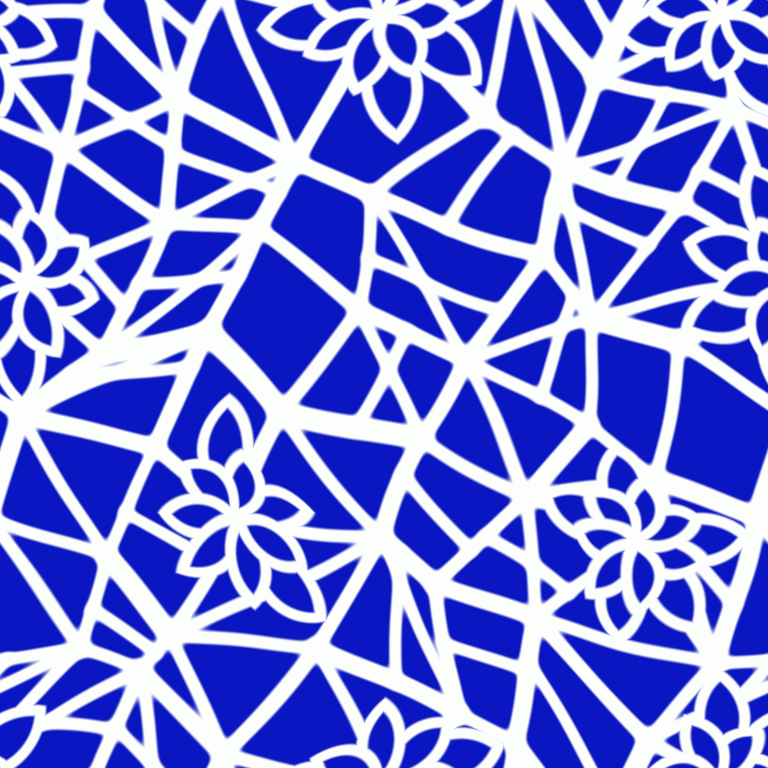
Write a WebGL 1 fragment shader that draws this pattern.

```glsl
precision highp float;
// White hand-cut strokes on deep blue: a tilted, jittered net of struts with
// leaf-petalled flowers growing from some of its knots. The net is a square
// lattice along (2,-1) and (1,2), so it slants and still wraps on the unit tile.

uniform vec2 u_resolution;

const vec3 BLUE = vec3(0.04, 0.085, 0.755);
const vec3 WHITE = vec3(0.985, 0.995, 0.985);
const float TAU = 6.2831853;
const float DENSITY = 3.0;                // whole number: net cells per flower block
const float CELL = 0.4472136 / DENSITY;   // side of a net cell on the canvas
const float JITTER = 0.7;                 // knot displacement in cells
const float THIN = 0.0082;                // half widths of strokes
const float THICK = 0.0150;
const float FILLET = 0.0028;              // rounding where strokes meet
const float OUTLINE = 0.0150;             // white rim around a petal
const float EDGE = 0.0024;                // softness of all borders
const float DIAGONAL_SHARE = 0.72;
const float BAR_SHARE = 0.62;
const float BACK_PETAL_SHARE = 0.65;
const int PETALS = 7;

vec3 hash(vec2 c, float seed) {
  vec3 p = fract(vec3(c.xyx) * vec3(0.1031, 0.1030, 0.0973) + seed * 0.1379);
  p += dot(p, p.yxz + 33.33);
  return fract((p.xxy + p.yzz) * p.zyx);
}

// Same id for all lattice cells that coincide on the tile.
vec2 wrapCell(vec2 c, float density) {
  vec2 canvasSteps = vec2(2.0 * c.x + c.y, 2.0 * c.y - c.x);
  return floor(mod(canvasSteps + 0.5, 5.0 * density));
}

vec2 knot(vec2 c) {
  return c + JITTER * (hash(wrapCell(c, DENSITY), 1.0).xy - 0.5);
}

// Soft coverage of one strut; the sum of these melts the joints together.
float strut(vec2 p, vec2 a, vec2 b, float halfWidth) {
  vec2 ab = b - a;
  float t = clamp(dot(p - a, ab) / dot(ab, ab), 0.0, 1.0);
  float d = length(p - a - ab * t) * CELL - halfWidth;
  return exp(-d / FILLET);
}

// Signed distance to the net, negative on the strokes.
float net(vec2 g) {
  float sum = 1e-9;
  for (int j = -1; j <= 1; j++) {
    for (int i = -1; i <= 1; i++) {
      vec2 c = floor(g) + vec2(float(i), float(j));
      vec2 id = wrapCell(c, DENSITY);
      vec3 pick = hash(id, 2.0), slide = hash(id, 3.0);
      vec2 a = knot(c), b = knot(c + vec2(1.0, 0.0));
      vec2 e = knot(c + vec2(0.0, 1.0)), f = knot(c + 1.0);
      sum += strut(g, a, b, mix(THIN, THICK, slide.x * slide.x));
      sum += strut(g, a, e, mix(THIN, THICK, slide.y * slide.y * slide.y));
      if (pick.x < DIAGONAL_SHARE) {
        bool rising = pick.x < 0.4 * DIAGONAL_SHARE;
        sum += strut(g, rising ? a : b, rising ? f : e, THIN);
      }
      if (pick.y < BAR_SHARE) {
        bool along = pick.z < 0.65;
        vec2 cut = 0.28 + 0.44 * slide.yz;
        vec2 from = mix(a, along ? e : b, cut.x);
        vec2 to = mix(along ? b : e, f, cut.y);
        sum += strut(g, from, to, THIN);
      }
    }
  }
  return -FILLET * log(sum);
}

// Lays a rimmed leaf, pointing along angle, over what is already drawn.
float addPetal(float ink, vec2 q, float angle, vec2 span, float halfWidth, float bend) {
  float c = cos(angle), s = sin(angle);
  q = vec2(c * q.x + s * q.y, c * q.y - s * q.x);
  float halfLength = 0.5 * (span.y - span.x);
  q.x -= 0.5 * (span.x + span.y);
  q.y += bend * (1.0 - q.x * q.x / (halfLength * halfLength));
  float radius = 0.5 * (halfLength * halfLength / halfWidth + halfWidth);
  float d = length(vec2(q.x, abs(q.y) + radius - halfWidth)) - radius;
  return max(min(ink, d - OUTLINE), -d);
}

float flower(float ink, vec2 q, vec2 id) {
  vec3 look = hash(id, 5.0);
  float size = mix(0.85, 1.1, look.x);
  float turn = TAU / float(PETALS);
  for (int i = 0; i < 2 * PETALS; i++) {
    vec3 h = hash(id, 7.0 + float(i));
    bool back = i < PETALS;               // long rear leaves first, short ones on top
    float angle = turn * (float(i) + look.y + (back ? 0.5 : 0.0) + 0.3 * (h.x - 0.5));
    vec2 span = back ? vec2(0.035, mix(0.115, 0.145, h.y))
                     : vec2(0.014, mix(0.070, 0.092, h.y));
    float halfWidth = back ? 0.022 : 0.0150;
    if (!back || h.z < BACK_PETAL_SHARE)
      ink = addPetal(ink, q, angle, span * size, halfWidth * size, 0.012 * (h.x - 0.5));
  }
  return min(ink, length(q) - 0.011);
}

void main() {
  vec2 p = gl_FragCoord.xy / u_resolution;
  // Gentle wrapping sway that bends the straight strokes.
  p += 0.007 * sin(TAU * (2.0 * p.yx + vec2(p.x, -p.y) + vec2(0.1, 0.6)));
  p += 0.002 * sin(TAU * (5.0 * p.yx + vec2(0.4, 0.2)));
  vec2 g = DENSITY * vec2(2.0 * p.x - p.y, p.x + 2.0 * p.y);

  float ink = net(g);
  for (int j = -1; j <= 1; j++) {
    for (int i = -1; i <= 1; i++) {
      vec2 block = floor(g / DENSITY) + vec2(float(i), float(j));
      vec2 id = wrapCell(block, 1.0);
      vec2 home = block * DENSITY + floor(2.0 * hash(id, 4.0).xy);
      vec2 q = (g - knot(home)) * CELL;
      if (length(q) < 0.19) ink = flower(ink, q, id);
    }
  }
  float soft = max(EDGE, 0.7 / u_resolution.y);
  gl_FragColor = vec4(mix(WHITE, BLUE, smoothstep(-soft, soft, ink)), 1.0);
}
```
